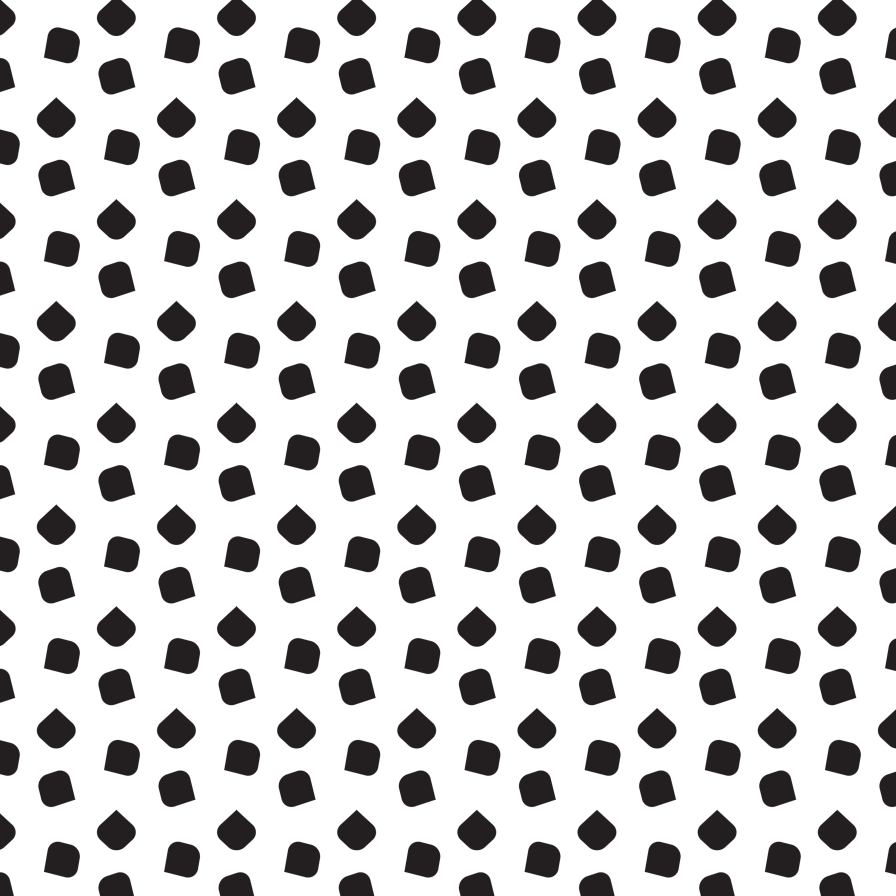
This pattern is drawn by a WebGL 2 fragment shader. Its source:

```glsl
#version 300 es
precision highp float;
// Dark drop-like pebbles on white: rounded squares with one sharp corner.
// Each cell of a staggered lattice holds three, turned about 120 degrees apart;
// every pebble is a signed distance folded into its nearest lattice cell.

#define PITCH vec2(0.1341, 0.1136)    // column and row spacing
#define ORIGIN vec2(0.4651, 0.6391)   // centre of one upright pebble
#define LEFT_OFFSET vec2(-0.0598, -0.0305)
#define LOWER_OFFSET vec2(-0.0007, -0.0650)
#define TIP_ANGLES vec3(90.0, 213.0, 331.0)
#define HALF_SIDE 0.0177
#define CORNER_RADIUS 0.0120
#define STRETCH 1.08                  // widening across the tip axis
#define INK vec3(0.137, 0.122, 0.125)
#define PAPER vec3(1.0)

uniform vec2 u_resolution;
out vec4 fragColor;

// Offset from the nearest point of the staggered lattice
vec2 foldToLattice(vec2 p) {
    float row = floor(p.y / PITCH.y + 0.5);
    p.y -= row * PITCH.y;
    p.x -= 0.5 * PITCH.x * mod(row, 2.0);
    p.x -= PITCH.x * floor(p.x / PITCH.x + 0.5);
    return p;
}

// Rounded square whose corner facing tipAngle stays sharp
float pebbleDistance(vec2 p, float tipAngle) {
    vec2 tip = vec2(cos(tipAngle), sin(tipAngle));
    float across = dot(p, vec2(tip.y, -tip.x)) / STRETCH;
    float along = dot(p, tip);
    vec2 s = vec2(along + across, along - across) * 0.70711;
    float radius = min(s.x, s.y) > 0.0 ? 0.0 : CORNER_RADIUS;
    vec2 q = abs(s) - HALF_SIDE + radius;
    return length(max(q, 0.0)) + min(max(q.x, q.y), 0.0) - radius;
}

void main() {
    float side = min(u_resolution.x, u_resolution.y);
    vec2 p = gl_FragCoord.xy / side - ORIGIN;

    // Nearest of the three pebbles in the cell
    vec3 angles = radians(TIP_ANGLES);
    float d = pebbleDistance(foldToLattice(p), angles.x);
    d = min(d, pebbleDistance(foldToLattice(p - LEFT_OFFSET), angles.y));
    d = min(d, pebbleDistance(foldToLattice(p - LOWER_OFFSET), angles.z));

    // Edge smoothed over about one pixel
    float edge = 0.7 / side;
    float coverage = 1.0 - smoothstep(-edge, edge, d);
    fragColor = vec4(mix(PAPER, INK, coverage), 1.0);
}
```
